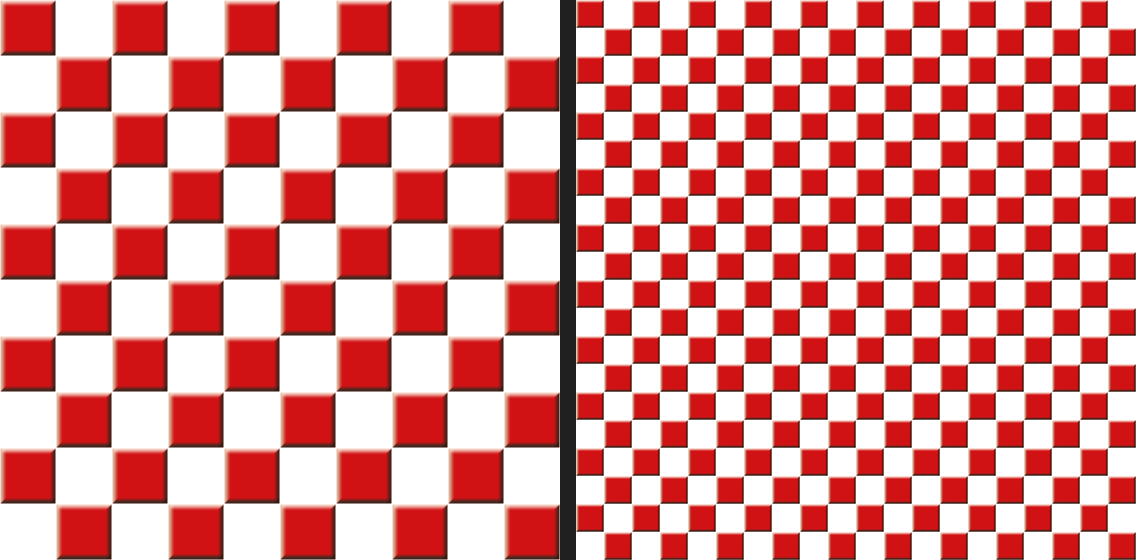
Left, the tile; right, the same tile 2 across and 2 down.
This pattern is drawn by a Shadertoy shader. Its source:

```glsl
const float CELLS = 10.0;         // squares across and down, even so it tiles
const float BEVEL = 0.125;        // bevel width, in squares
const float MITRE = 0.025;        // softness where bevel sides meet
const vec3 WHITE = vec3(1.0);
const vec3 RED = vec3(0.82, 0.07, 0.08);
const vec3 TOP_GLOW = vec3(0.97, 0.84, 0.79);
const vec3 LEFT_GLOW = vec3(0.94, 0.72, 0.61);
const vec3 SHADOW_EDGE = vec3(0.20, 0.09, 0.06);
const vec3 SHADOW = vec3(0.31, 0.16, 0.13);

// Depth into a pair of bevel sides: 0 at the rim, 1 on the flat face
float bevelDepth(vec2 rimDistance) {
    vec2 remaining = max(1.0 - rimDistance / BEVEL, 0.0);
    return clamp(1.0 - length(remaining), 0.0, 1.0);
}

// Raised red tile, lit from the upper left; p spans 0..1
vec3 raisedTile(vec2 p) {
    vec2 litRim = vec2(p.x, 1.0 - p.y);
    vec2 darkRim = vec2(1.0 - p.x, p.y);

    // Highlight on the left and top sides
    float topSide = smoothstep(-MITRE, MITRE, litRim.x - litRim.y);
    vec3 glow = mix(LEFT_GLOW, TOP_GLOW, topSide);
    vec3 lit = mix(glow, RED, smoothstep(0.05, 1.0, bevelDepth(litRim)));

    // Shadow on the right and bottom sides
    float depth = bevelDepth(darkRim);
    vec3 dark = mix(SHADOW_EDGE, SHADOW, smoothstep(0.0, 0.4, depth));
    dark = mix(dark, RED, smoothstep(0.3, 0.95, depth));

    // Mitred join between light and shadow
    float nearLit = min(litRim.x, litRim.y);
    float nearDark = min(darkRim.x, darkRim.y);
    return mix(lit, dark, smoothstep(-MITRE, MITRE, nearLit - nearDark));
}

void mainImage(out vec4 fragColor, in vec2 fragCoord) {
    vec2 grid = fragCoord / iResolution.xy * CELLS;
    vec2 pixel = CELLS / iResolution.xy;
    vec2 cell = floor(grid);
    vec2 p = fract(grid);

    // Alternate squares, with antialiased rims
    float isRed = mod(cell.x + cell.y, 2.0);
    vec2 cover = clamp(min(p, 1.0 - p) / pixel, 0.0, 1.0);
    vec3 color = mix(WHITE, raisedTile(p), isRed * cover.x * cover.y);

    fragColor = vec4(color, 1.0);
}
```
